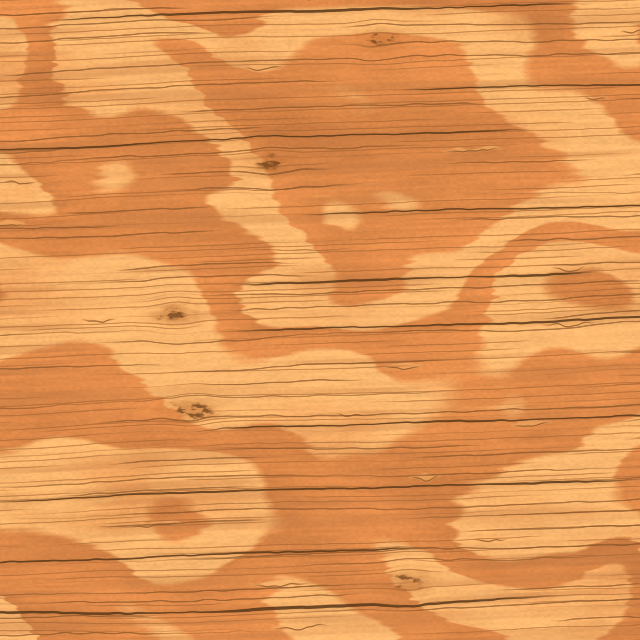
Give the GLSL for this texture, as a WebGL 2 fragment shader.

```glsl
#version 300 es
precision highp float;
// Weathered flat-sawn softwood: blotchy growth rings, horizontal cracks, splinters and small knots.
uniform vec2 u_resolution;
out vec4 fragColor;

float hash(vec2 p) {
    vec3 q = fract(vec3(p.xyx) * 0.1031);
    q += dot(q, q.yzx + 33.33);
    return fract((q.x + q.y) * q.z);
}

float noise(vec2 p) {
    vec2 i = floor(p), f = fract(p);
    f = f * f * f * (f * (f * 6.0 - 15.0) + 10.0);
    return mix(mix(hash(i), hash(i + vec2(1, 0)), f.x),
               mix(hash(i + vec2(0, 1)), hash(i + vec2(1, 1)), f.x), f.y);
}

float fbm(vec2 p) {
    float sum = 0.0, amp = 0.5;
    for (int i = 0; i < 4; i++) {
        sum += amp * noise(p);
        p = mat2(0.8, 0.6, -0.6, 0.8) * p * 2.03 + 7.1;
        amp *= 0.5;
    }
    return sum / 0.9375;
}

// Rows of thin, broken, tapering lines that follow the grain
float fineLines(vec2 p, float rows, float coverage, float width, float soft) {
    float y = p.y * rows + 0.35 * noise(vec2(p.x * 6.0, p.y * 9.0)) + 0.12 * noise(p * vec2(40.0, 20.0));
    float id = floor(y);
    float offset = 0.2 + 0.6 * hash(vec2(id, rows));
    float present = noise(vec2(p.x * 4.5 + hash(vec2(id, 4.0)) * 90.0, id * 7.0));
    float strength = smoothstep(1.0 - coverage, 1.3 - coverage, present);
    float d = abs(fract(y) - offset) / rows;
    return strength * (1.0 - smoothstep(width * strength, width * strength + soft, d));
}

void main() {
    vec2 uv = gl_FragCoord.xy / u_resolution.y;
    float soft = max(1.0 / u_resolution.y, 0.0014);

    // Grain coordinates: gentle rise to the right, bent around the knots
    vec2 grain = vec2(uv.x, uv.y - 0.035 * uv.x + 0.008 * noise(uv * vec2(3.0, 4.0)));
    float knotCore = 0.0, knotHalo = 0.0;
    for (int i = 0; i < 5; i++) {
        float k = float(i);
        vec2 d = uv - vec2(0.12 + 0.7 * hash(vec2(k, 3.0)), (k + 0.4 + 0.6 * hash(vec2(k, 8.0))) / 5.3);
        float size = mix(0.014, 0.022, hash(vec2(k, 5.0)));
        float r = length(d * vec2(0.6, 1.3)) / size + 1.5 * (fbm(uv * vec2(45.0, 100.0)) - 0.5);
        grain.y -= 0.4 * d.y * exp(-dot(d, d) * 900.0);
        float torn = smoothstep(0.42, 0.62, fbm(uv * vec2(55.0, 120.0) + k * 9.0));
        knotCore = max(knotCore, torn * (1.0 - smoothstep(0.5, 1.1, r)));
        knotHalo = max(knotHalo, exp(-r * r * 0.6));
    }

    // Growth rings cut into islands, with edges frayed along the fibres
    float fray = noise(vec2(grain.x * 14.0, grain.y * 190.0)) + noise(vec2(grain.x * 8.0, grain.y * 75.0)) - 1.0;
    vec2 q = vec2(uv.x + 0.014 * fray, uv.y);
    q += 0.05 * (vec2(noise(q * 8.0), noise(q * 8.0 + 31.0)) - 0.5);
    float height = 0.78 * noise(q * vec2(3.0, 6.0) + vec2(2.3, 11.7))
                 + 0.22 * noise(mat2(0.8, 0.6, -0.6, 0.8) * q * vec2(6.0, 12.0));
    float phase = height * 17.0 + 1.2 * uv.y;
    float pale = smoothstep(-0.22, 0.2, sin(phase) + 0.12 * fray);

    // Base colours
    float blotch = fbm(uv * vec2(4.0, 9.0) + 19.0);
    float tone = clamp(0.58 + 1.5 * (blotch - 0.5) + 0.15 * cos(phase) + 0.2 * (uv.y - 0.5), 0.0, 1.0);
    vec3 latewood = mix(vec3(0.79, 0.48, 0.255), vec3(0.92, 0.57, 0.31), tone);
    vec3 earlywood = mix(vec3(0.94, 0.64, 0.37), vec3(0.99, 0.725, 0.44), smoothstep(0.2, 0.55, blotch));
    vec3 color = mix(latewood, earlywood, pale);

    // Fibres, faint stains and speckle
    float fibre = noise(vec2(grain.x * 12.0, grain.y * 230.0)) - 0.5;
    float speckle = noise(uv * vec2(190.0, 380.0)) - 0.5;
    color *= 1.0 + 0.07 * fibre + 0.06 * speckle;
    float streak = smoothstep(0.6, 0.9, noise(vec2(grain.x * 3.5, grain.y * 85.0)));
    color = mix(color, vec3(0.76, 0.48, 0.27), 0.3 * streak);

    // Splinters: pale slivers with a thin dark lower lip
    for (int i = 0; i < 18; i++) {
        float k = float(i);
        vec2 center = vec2(hash(vec2(k, 21.0)), (k + hash(vec2(k, 22.0))) / 18.0);
        float len = mix(0.02, 0.055, hash(vec2(k, 23.0)));
        vec2 d = vec2(uv.x, grain.y) - center;
        d.y += 0.004 * (noise(vec2(uv.x * 70.0, k)) - 0.5) + 0.05 * d.x * (hash(vec2(k, 24.0)) - 0.5);
        float taper = max(0.0, 1.0 - abs(d.x) / len);
        float thick = 0.006 * taper * noise(vec2(uv.x * 60.0, k + 50.0));
        float sliver = smoothstep(0.0, 0.2, taper) * (1.0 - smoothstep(thick, thick + 2.0 * soft, abs(d.y)));
        float lip = smoothstep(0.0, 0.6, taper) * (1.0 - smoothstep(0.0, 1.3 * soft, abs(d.y + thick)));
        color = mix(color, vec3(0.97, 0.69, 0.41), 0.6 * sliver);
        color = mix(color, vec3(0.48, 0.29, 0.13), 0.7 * lip);
    }

    // Knots
    color = mix(color, vec3(0.74, 0.44, 0.21), 0.55 * knotHalo);
    color = mix(color, vec3(0.42, 0.25, 0.11), 0.75 * knotCore);

    // Hairline checks
    color = mix(color, vec3(0.62, 0.38, 0.19), 0.55 * fineLines(grain, 95.0, 0.6, 0.0001, soft));
    color = mix(color, vec3(0.5, 0.31, 0.15), 0.65 * fineLines(grain + 3.0, 42.0, 0.65, 0.0003, soft));

    // Long open cracks, swelling and thinning, with a soft stained margin
    for (int i = 0; i < 10; i++) {
        float k = float(i);
        float x = (uv.x - hash(vec2(k, 41.0))) / mix(0.25, 0.65, hash(vec2(k, 42.0)));
        float taper = max(0.0, 1.0 - x * x);
        float wobble = 0.004 * noise(vec2(uv.x * 6.0, k * 5.0)) + 0.0015 * noise(vec2(uv.x * 60.0, k));
        float d = abs(grain.y + wobble - (k + 0.2 + 0.6 * hash(vec2(k, 43.0))) / 10.0);
        float width = 0.0022 * hash(vec2(k, 44.0)) * taper * noise(vec2(uv.x * 7.0, k + 80.0));
        float open = smoothstep(0.0, 0.4, taper);
        color = mix(color, vec3(0.62, 0.39, 0.2), 0.35 * open * exp(-d * 300.0));
        color = mix(color, vec3(0.32, 0.2, 0.09), 0.8 * open * (1.0 - smoothstep(width, width + 1.2 * soft, d)));
    }

    fragColor = vec4(clamp(color, 0.0, 1.0), 1.0);
}
```
